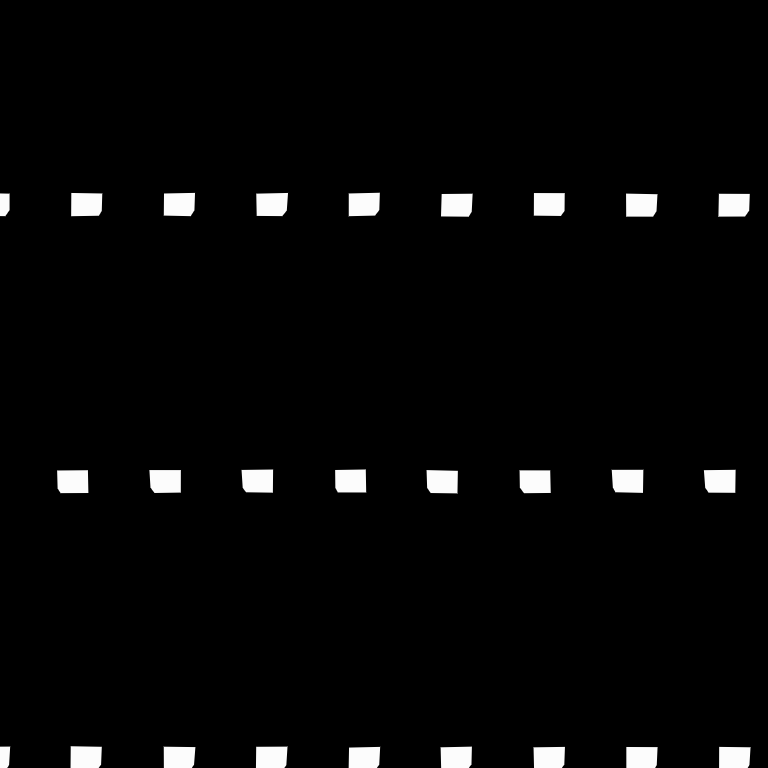
A WebGL 2 fragment shader for this pattern:

```glsl
#version 300 es
precision highp float;

uniform vec2 u_resolution;
out vec4 fragColor;

// Four random values in -1..1 for a cell
vec4 hash4(vec2 cell) {
    vec4 q = fract(vec4(cell.xyx, cell.y + 3.7) * vec4(0.1031, 0.1030, 0.0973, 0.1099) + 0.37);
    q += dot(q, q.wzxy + 33.33);
    return fract((q.xxyz + q.yzzw) * q.zywx) * 2.0 - 1.0;
}

// Uneven block with its lower right corner cut off
float chippedBlock(vec2 p, vec4 tilt, vec4 shift) {
    vec2 halfSize = vec2(0.0200, 0.0148);
    float top = p.y - halfSize.y - 0.025 * tilt.x * p.x;
    float bottom = -p.y - halfSize.y - 0.025 * tilt.y * p.x;
    float left = -p.x - halfSize.x - 0.03 * tilt.z * p.y;
    float right = p.x - halfSize.x - (0.04 + 0.04 * tilt.w) * p.y;
    vec2 cutStart = vec2(halfSize.x, 0.0072 - halfSize.y + 0.001 * shift.z);
    float cut = dot(p - cutStart, normalize(vec2(0.0075, -0.005 + 0.001 * shift.w)));
    return max(max(max(top, bottom), max(left, right)), cut);
}

void main() {
    vec2 uv = gl_FragCoord.xy / u_resolution;
    float pixel = 1.0 / min(u_resolution.x, u_resolution.y);
    vec2 pitch = vec2(0.1205, 0.3603);

    // Alternate rows are shifted and mirrored
    float row = floor((uv.y - 0.0127) / pitch.y + 0.5);
    float side = mod(row, 2.0) < 0.5 ? 1.0 : -1.0;
    vec2 origin = vec2(0.1035 + 0.009 * side, 0.0127);
    vec2 cell = vec2(floor((uv.x - origin.x) / pitch.x + 0.5), row);

    // Small differences from block to block
    vec4 tilt = hash4(cell + 11.0);
    vec4 shift = hash4(cell + 47.0);
    vec2 p = uv - origin - cell * pitch - 0.0006 * shift.xy;
    p.x *= side;

    float coverage = clamp(0.5 - chippedBlock(p, tilt, shift) / pixel, 0.0, 1.0);
    fragColor = vec4(mix(vec3(0.0), vec3(0.99), coverage), 1.0);
}
```
